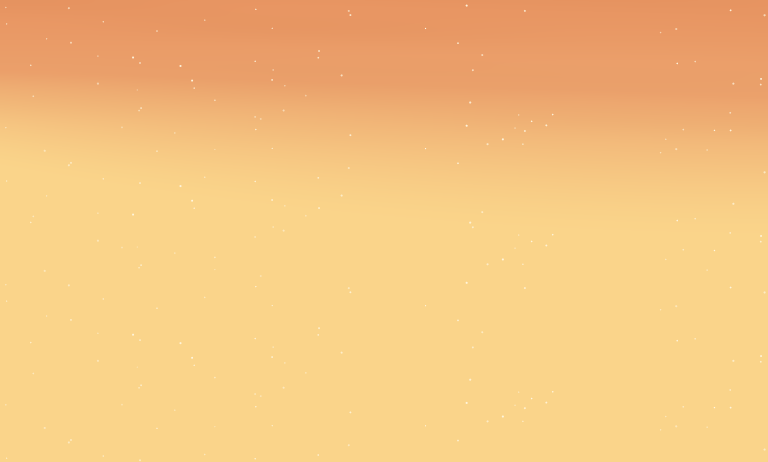
Write a Shadertoy shader that draws this background.

```glsl
#define DUSK_TOP vec3(0.905, 0.582, 0.382)
#define DUSK_LOW vec3(0.920, 0.630, 0.420)
#define SAND vec3(0.980, 0.830, 0.540)
#define STAR_COLOR vec3(1.0, 0.97, 0.88)
#define STAR_COUNT 76
#define STAR_RADIUS 0.0018
#define STAR_PERIOD 0.6
#define STAR_ECHO 0.34
#define STREAK_AMOUNT 0.012

float hash(vec2 p) {
    vec3 q = fract(vec3(p.xyx) * 0.1031);
    q += dot(q, q.yzx + 33.33);
    return fract((q.x + q.y) * q.z);
}

float valueNoise(vec2 p) {
    vec2 cell = floor(p);
    vec2 f = fract(p);
    f = f * f * (3.0 - 2.0 * f);
    float low = mix(hash(cell), hash(cell + vec2(1.0, 0.0)), f.x);
    float high = mix(hash(cell + vec2(0.0, 1.0)), hash(cell + 1.0), f.x);
    return mix(low, high, f.y);
}

// Dusk band that sinks lower towards the right
vec3 skyColor(vec2 uv) {
    float depth = 1.0 - uv.y;
    float bandStart = 0.155 + 0.055 * uv.x;
    float bandEnd = mix(0.36, 0.51, 1.0 - (1.0 - uv.x) * (1.0 - uv.x));
    float t = clamp((depth - bandStart) / (bandEnd - bandStart), 0.0, 1.0);
    float blend = 1.0 - pow(1.0 - t, 1.5);

    vec3 dusk = mix(DUSK_TOP, DUSK_LOW, smoothstep(0.0, 0.2, depth));
    float streak = valueNoise(vec2(uv.x * 2.5, depth * 22.0 - uv.x)) - 0.5;
    return mix(dusk, SAND, blend) + STREAK_AMOUNT * streak * (1.0 - blend);
}

// Signed vertical distance in a repeating column
float wrapDistance(float y) {
    return mod(y + 0.5 * STAR_PERIOD, STAR_PERIOD) - 0.5 * STAR_PERIOD;
}

// Specks in five loose columns, each repeated with one echo
float starCoverage(vec2 p, float aspect, float pixel) {
    float coverage = 0.0;
    for (int i = 0; i < STAR_COUNT; i++) {
        float id = float(i);
        float group = mod(id, 5.0);
        float center = 0.05 + 0.13 * group + 0.022 * group * group;
        float spread = (hash(vec2(id, 3.7)) - 0.5) * 0.17;
        float dx = p.x - (center + spread) * aspect;
        float dy = p.y - hash(vec2(id, 19.3)) * STAR_PERIOD;
        float nearest = min(abs(wrapDistance(dy)), abs(wrapDistance(dy - STAR_ECHO)));

        float size = STAR_RADIUS * mix(0.65, 1.25, hash(vec2(id, 41.9)));
        float glow = mix(0.45, 1.0, hash(vec2(id, 67.1)));
        float speck = clamp((size - length(vec2(dx, nearest))) / pixel + 0.5, 0.0, 1.0);
        coverage = max(coverage, speck * glow);
    }
    return coverage;
}

void mainImage(out vec4 fragColor, in vec2 fragCoord) {
    vec2 uv = fragCoord / iResolution.xy;
    float aspect = iResolution.x / iResolution.y;
    vec2 p = vec2(uv.x * aspect, uv.y);

    vec3 color = skyColor(uv);
    color = mix(color, STAR_COLOR, starCoverage(p, aspect, 1.0 / iResolution.y));
    fragColor = vec4(color, 1.0);
}
```
